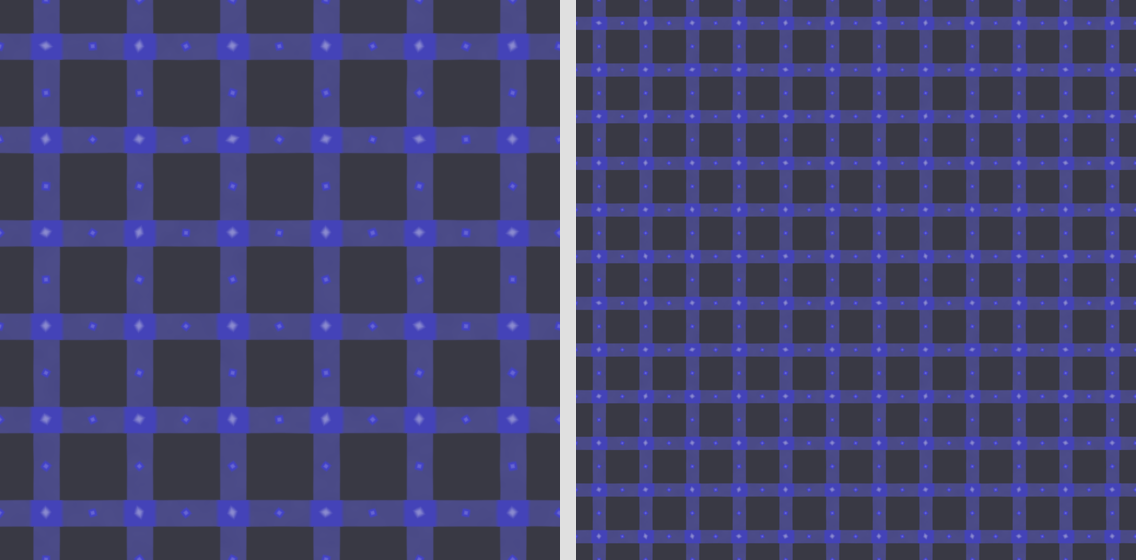
Left, the tile; right, the same tile 2 across and 2 down.
Give the GLSL for this pattern, as a Shadertoy shader.

```glsl
// Dark woven grid of muted violet bands with glowing blue crossings and small gem studs.
const float REPEATS = 6.0;
const float BAND_HALF = 0.141;       // lengths are in cells, one cell per repeat
const float EDGE_WOBBLE = 0.006;
const float EDGE_SOFT = 0.006;
const float CROSS_INNER = 0.145;
const float CROSS_OUTER = 0.198;
const float GEM_RADIUS = 0.072;
const float STUD_RADIUS = 0.066;
const float TONE_VARIATION = 0.012;
const vec2 GEM_SHIFT = vec2(-0.010, 0.010);
const vec2 STUD_SHIFT = vec2(-0.007, 0.005);

const vec3 GROUND = vec3(0.222, 0.222, 0.268);
const vec3 BAND = vec3(0.292, 0.292, 0.528);
const vec3 CROSSING = vec3(0.266, 0.262, 0.722);
const vec3 STUD_BODY = vec3(0.262, 0.260, 0.780);
const vec3 STUD_LIGHT = vec3(0.400, 0.395, 0.820);
const vec3 GEM_LIGHT = vec3(0.540, 0.540, 0.810);

// Integer hash of a lattice point, giving 0..1
float hash(vec2 p, uint seed) {
    uint h = uint(p.x) * 1597u + uint(p.y) * 51749u + seed * 7919u;
    h = (h ^ (h >> 16)) * 73244475u;
    h = (h ^ (h >> 15)) * 73244475u;
    h ^= h >> 16;
    return float(h & 65535u) / 65535.0;
}

// Value noise over cells that wraps at the canvas edge; freq is whole
float wrapNoise(vec2 p, float freq, uint seed) {
    p *= freq;
    float period = REPEATS * freq;
    vec2 i = floor(p), f = fract(p);
    f = f * f * (3.0 - 2.0 * f);
    vec2 a = mod(i, period), b = mod(i + 1.0, period);
    return mix(mix(hash(a, seed), hash(vec2(b.x, a.y), seed), f.x),
               mix(hash(vec2(a.x, b.y), seed), hash(b, seed), f.x), f.y);
}

mat2 rotation(float angle) {
    float c = cos(angle), s = sin(angle);
    return mat2(c, -s, s, c);
}

// Rounded diamond measure: 0 at the centre, 1 on the rim
float diamond(vec2 p, float radius) {
    p = abs(p) / radius;
    return mix(p.x + p.y, length(p), 0.35);
}

// Small blue stud with a pale heart, turned differently in each cell
vec3 addStud(vec3 color, vec2 p, uint seed, float pixel) {
    vec2 id = mod(floor(p), REPEATS);
    vec2 q = fract(p) - 0.5 - STUD_SHIFT;
    q = rotation(1.5708 * hash(id, seed)) * q;
    float d = diamond(q, STUD_RADIUS * mix(0.93, 1.07, hash(id, seed + 1u)));
    float soft = 0.12 + pixel / STUD_RADIUS;
    color = mix(color, STUD_BODY, 1.0 - smoothstep(0.85 - soft, 0.85 + soft, d));
    return mix(color, STUD_LIGHT, 1.0 - smoothstep(0.15, 0.62, d));
}

// Pale gem at a crossing, stretched and tilted differently in each cell
vec3 addGem(vec3 color, vec2 p, float pixel) {
    vec2 id = mod(floor(p), REPEATS);
    vec2 q = fract(p) - 0.5 - GEM_SHIFT;
    float stretch = mix(0.84, 1.19, hash(id, 21u));
    q = rotation(0.7 * (hash(id, 22u) - 0.5)) * q * vec2(stretch, 1.0 / stretch);
    float d = diamond(q, GEM_RADIUS);
    return mix(color, GEM_LIGHT, 1.0 - smoothstep(0.1, 1.0 + pixel / GEM_RADIUS, d));
}

void mainImage(out vec4 fragColor, in vec2 fragCoord) {
    vec2 p = fragCoord / iResolution.xy * REPEATS;
    float pixel = REPEATS / min(iResolution.x, iResolution.y);

    // Bands with slightly uneven edges
    vec2 wobble = vec2(wrapNoise(p, 4.0, 1u), wrapNoise(p, 4.0, 2u)) - 0.5;
    vec2 fromAxis = abs(fract(p) - 0.5) + EDGE_WOBBLE * wobble;
    float soft = EDGE_SOFT + 0.5 * pixel;
    vec2 band = 1.0 - smoothstep(BAND_HALF - soft, BAND_HALF + soft, fromAxis);
    float cover = max(band.x, band.y);

    // Faint cloudy tone along the bands
    float tone = wrapNoise(p, 5.0, 3u) + 0.5 * wrapNoise(p, 11.0, 4u) - 0.75;
    vec3 color = mix(GROUND, BAND + TONE_VARIATION * tone, cover);

    // Crossing glow, spilling sideways along the horizontal band
    float glow = 1.0 - smoothstep(CROSS_INNER, CROSS_OUTER, fromAxis.x + 2.0 * EDGE_WOBBLE * wobble.y);
    color = mix(color, CROSSING, glow * band.y);

    // Gems at crossings, studs halfway between them
    color = addGem(color, p, pixel);
    color = addStud(color, p + vec2(0.5, 0.0), 31u, pixel);
    color = addStud(color, p + vec2(0.0, 0.5), 41u, pixel);

    fragColor = vec4(color, 1.0);
}
```
